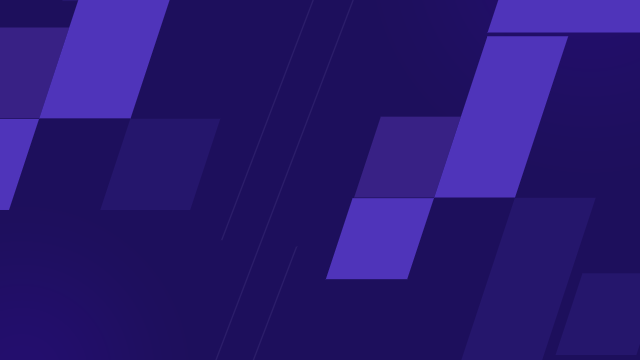
This background is drawn by a Shadertoy shader. Its source:

```glsl
// Indigo backdrop with slanted violet slabs, thin diagonal lines and soft corner glows.

// Colours
const vec3 BASE   = vec3(0.115, 0.060, 0.360);
const vec3 GLOW   = vec3(0.138, 0.054, 0.430);
const vec3 STROKE = vec3(0.170, 0.115, 0.415);
const vec3 TONES[3] = vec3[3](
    vec3(0.145, 0.086, 0.425),   // faint
    vec3(0.218, 0.130, 0.520),   // middle
    vec3(0.308, 0.202, 0.730));  // bright

// Lengths are in canvas heights; slants are horizontal shift per unit of height
const float SLAB_SLANT = 0.330;
const float LINE_SLANT = 0.381;
const float LINE_HALF_WIDTH = 0.0018;

// Slabs: left and right foot on the baseline, bottom, top
const int SLAB_COUNT = 10;
const vec4 SLABS[SLAB_COUNT] = vec4[SLAB_COUNT](
    vec4(-0.156, -0.1125, 0.997, 1.1),
    vec4(0.1410, 0.3907, 0.4167, 0.6700),
    vec4(1.2816, 1.5060, -0.1, 0.4505),
    vec4(1.5386, 1.7630, 0.0139, 0.2407),
    vec4(-1.0, -0.1125, 0.6713, 0.9236),
    vec4(0.8347, 1.0570, 0.4514, 0.6759),
    vec4(-0.1125, 0.1412, 0.6713, 1.1),
    vec4(-1.0, -0.1125, 0.4167, 0.6695),
    vec4(1.0542, 3.0, 0.9097, 1.1),
    vec4(1.0572, 1.2816, 0.4514, 0.8993));
const int SLAB_TONE[SLAB_COUNT] = int[SLAB_COUNT](0, 0, 0, 0, 1, 1, 2, 2, 2, 2);
const vec4 LOWER_SLAB = vec4(0.8310, 1.0570, 0.2245, 0.4495);

// Lines: foot on the baseline, bottom, top
const vec3 LINES[3] = vec3[3](
    vec3(0.489, 0.333, 1.1),
    vec3(0.600, -0.1, 1.1),
    vec3(0.704, -0.1, 0.315));

// Glows: centre, radius
const vec3 GLOWS[2] = vec3[2](
    vec3(0.06, -0.04, 0.52),
    vec3(1.64, 1.13, 0.68));

// Signed distance to a slanted box given as (left, right, bottom, top)
float slantedBox(vec2 p, vec4 box, float slant) {
    float foot = p.x - slant * p.y;
    float side = max(box.x - foot, foot - box.y) * inversesqrt(1.0 + slant * slant);
    return max(side, max(box.z - p.y, p.y - box.w));
}

// Coverage of one pixel by a shape
float coverage(float dist, float pixel) {
    return clamp(0.5 - dist / pixel, 0.0, 1.0);
}

void mainImage(out vec4 fragColor, in vec2 fragCoord) {
    float pixel = 1.0 / iResolution.y;
    vec2 p = fragCoord * pixel;
    vec3 color = BASE;

    // Corner glows
    for (int i = 0; i < 2; i++) {
        float falloff = 1.0 - smoothstep(0.0, GLOWS[i].z, length(p - GLOWS[i].xy));
        color = mix(color, GLOW, falloff);
    }

    // Thin lines
    float halfFoot = LINE_HALF_WIDTH * sqrt(1.0 + LINE_SLANT * LINE_SLANT);
    for (int i = 0; i < 3; i++) {
        vec3 line = LINES[i];
        vec4 box = vec4(line.x - halfFoot, line.x + halfFoot, line.yz);
        color = mix(color, STROKE, coverage(slantedBox(p, box, LINE_SLANT), pixel));
    }

    // Slabs
    for (int i = 0; i < SLAB_COUNT; i++) {
        float mask = coverage(slantedBox(p, SLABS[i], SLAB_SLANT), pixel);
        color = mix(color, TONES[SLAB_TONE[i]], mask);
    }
    float lowerMask = coverage(slantedBox(p, LOWER_SLAB, SLAB_SLANT), pixel);
    color = mix(color, TONES[2], lowerMask);

    fragColor = vec4(color, 1.0);
}
```
